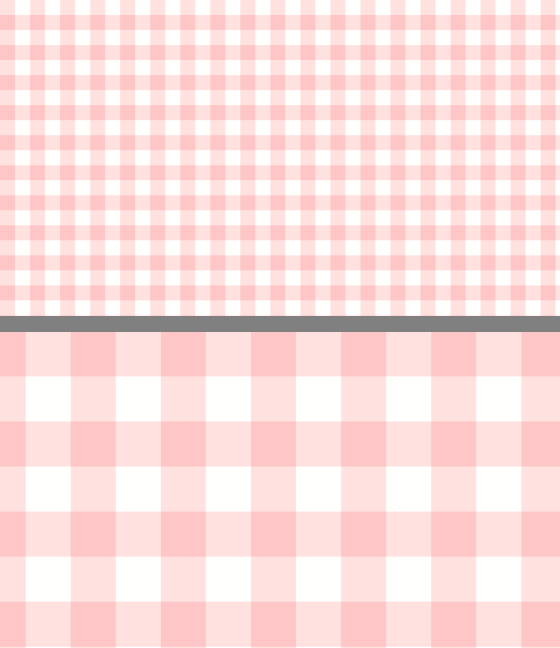
Top: the whole. Bottom: its middle third, enlarged.
Reproduce this pattern procedurally as a Shadertoy shader.

```glsl
// Pink and white gingham: two sets of translucent stripes crossing at right angles.

#define PERIOD 0.09505              // stripe repeat, in canvas heights
#define STRIPE 0.5                  // share of each repeat that is coloured
#define OFFSET vec2(0.0, 0.0475)    // first stripe edge from the top left
#define EDGE_PIXELS 1.1             // width of the smoothed edge
#define WHITE vec3(1.0, 1.0, 0.995)
#define BLUSH vec3(1.0, 0.886, 0.878)
#define ROSE  vec3(0.995, 0.778, 0.778)

// Coverage of the repeating stripes along each axis, 0 to 1.
vec2 stripeCoverage(vec2 p, float edge) {
    vec2 fromCentre = abs(fract(p / PERIOD - 0.5 * STRIPE + 0.5) - 0.5);
    vec2 dist = (fromCentre - 0.5 * STRIPE) * PERIOD;
    return clamp(0.5 - dist / edge, 0.0, 1.0);
}

void mainImage(out vec4 fragColor, in vec2 fragCoord) {
    // Height units, measured rightwards and downwards from the top left.
    vec2 p = vec2(fragCoord.x, iResolution.y - fragCoord.y) / iResolution.y;
    vec2 stripe = stripeCoverage(p - OFFSET, EDGE_PIXELS / iResolution.y);

    // One stripe tints the cloth; a crossing deepens it.
    vec3 single = mix(WHITE, BLUSH, stripe.x);
    vec3 crossed = mix(BLUSH, ROSE, stripe.x);
    fragColor = vec4(mix(single, crossed, stripe.y), 1.0);
}
```
